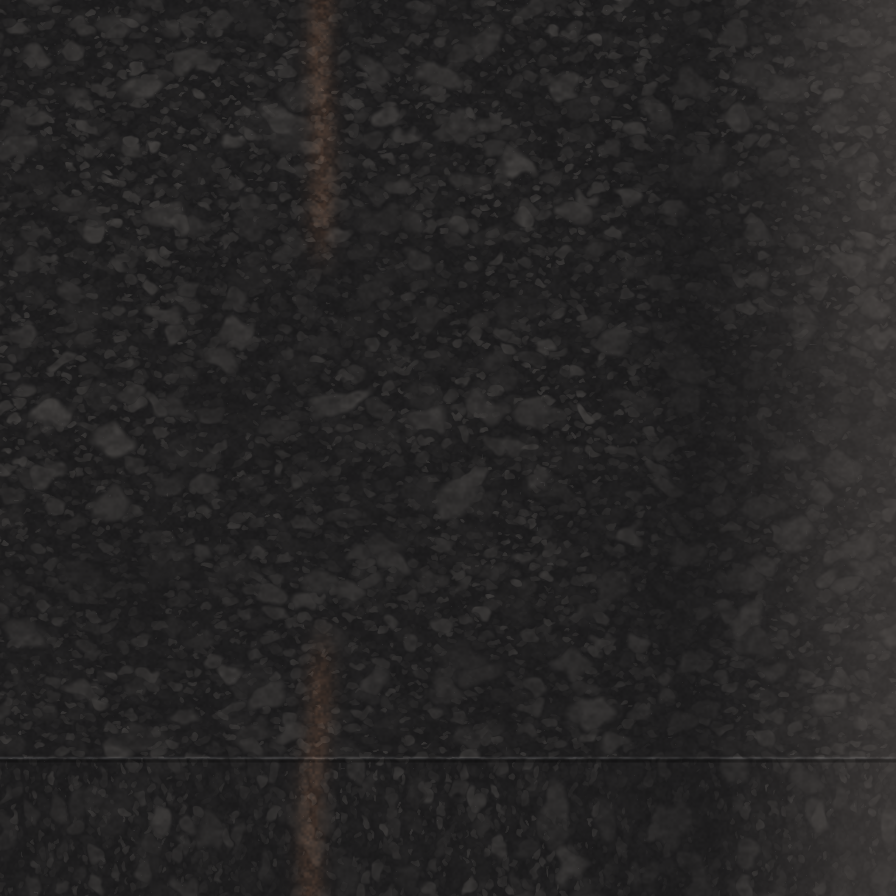
This texture is drawn by a Shadertoy shader. Its source:

```glsl
// Dark polished granite: soft grey flakes scattered over near-black stone,
// with a pale sheen on the right, a broken rusty streak and a thin slab seam.
// Flakes are jittered ellipses, layered over several cell sizes.

vec3 hash3(vec2 cell, float seed) {
    uvec3 v = uvec3(ivec3(vec3(cell, seed))) * 1664525u + 1013904223u;
    v.x += v.y * v.z; v.y += v.z * v.x; v.z += v.x * v.y;
    v ^= v >> 16u;
    v.x += v.y * v.z; v.y += v.z * v.x; v.z += v.x * v.y;
    return vec3(v >> 8u) / 16777216.0;
}

float noise(vec2 p, float seed) {
    vec2 i = floor(p), f = fract(p);
    f = f * f * (3.0 - 2.0 * f);
    float low = mix(hash3(i, seed).x, hash3(i + vec2(1, 0), seed).x, f.x);
    float high = mix(hash3(i + vec2(0, 1), seed).x, hash3(i + vec2(1, 1), seed).x, f.x);
    return mix(low, high, f.y);
}

// Brightest flake covering p in one layer of cells
float flakes(vec2 p, float cells, float seed, vec2 stretch) {
    vec2 warp = vec2(noise(p * cells * 2.6, seed + 20.0), noise(p * cells * 2.6, seed + 30.0));
    vec2 g = p * cells + 0.38 * (warp - 0.5);
    float best = 0.0;
    for (int y = -1; y <= 1; y++)
    for (int x = -1; x <= 1; x++) {
        vec2 cell = floor(g) + vec2(x, y);
        vec3 place = hash3(cell, seed), look = hash3(cell, seed + 10.0);
        float angle = (look.y - 0.5) * 1.1;
        float c = cos(angle), s = sin(angle);
        vec2 d = mat2(c, s, -s, c) * (g - cell - place.xy);
        d /= stretch * mix(0.18, 0.48, place.z);
        float cover = 1.0 - smoothstep(0.6, 1.15, length(d));
        best = max(best, cover * mix(0.1, 1.0, look.x * look.x));
    }
    return best;
}

void mainImage(out vec4 fragColor, in vec2 fragCoord) {
    vec2 uv = fragCoord / iResolution.xy;
    float pixel = 1.0 / iResolution.y;
    float seamY = 0.154;
    bool lowerSlab = uv.y < seamY;

    // Flakes lie flat above the seam and stand upright below it
    vec2 stretch = lowerSlab ? vec2(0.75, 1.3) : vec2(1.3, 0.8);
    float cells = 21.0, strength = 1.0, stone = 0.0;
    for (int layer = 0; layer < 4; layer++) {
        float seed = float(layer) + (lowerSlab ? 50.0 : 0.0);
        stone = max(stone, strength * flakes(uv, cells, seed, stretch));
        cells *= 1.62;
        strength *= 0.94;
    }

    // Uneven density, mottling inside flakes, and a darker band by the sheen
    float density = 0.55 + 0.6 * noise(uv * vec2(7.0, 9.0), 60.0);
    density *= 1.0 - 0.45 * exp(-pow((uv.x - 0.77) / 0.045, 2.0));
    float mottle = noise(uv * vec2(130.0, 170.0), 61.0);
    stone *= density * (0.75 + 0.5 * mottle);

    float sheen = smoothstep(0.76, 1.04, uv.x);
    float contrast = (lowerSlab ? 0.8 : 1.0) * (1.0 - 0.45 * sheen);
    vec3 color = vec3(0.110, 0.107, 0.110) + 0.012 * (mottle - 0.4);
    color += vec3(0.118, 0.113, 0.106) * stone * contrast;
    color += vec3(0.108, 0.099, 0.092) * sheen * (0.85 + 0.3 * noise(uv * 5.0, 62.0));

    // Rusty streak, missing through the middle
    float grain = noise(uv * 320.0, 63.0);
    float streakX = 0.358 - 0.013 * (1.0 - smoothstep(0.0, 0.3, uv.y));
    streakX += 0.006 * (noise(uv * vec2(0.0, 16.0), 64.0) - 0.5);
    float across = (uv.x - streakX) / 0.015;
    float ends = smoothstep(0.68, 0.77, uv.y) + 1.0 - smoothstep(0.23, 0.32, uv.y);
    float streak = exp(-across * across) * ends * (0.6 + 0.7 * grain);
    color += vec3(0.105, 0.060, 0.033) * streak;

    // Seam: a worn light edge above a narrow shadow
    float wear = 0.3 + 0.7 * noise(uv * vec2(110.0, 0.0), 65.0);
    float edge = 1.0 - smoothstep(0.0006, 0.0012 + pixel, abs(uv.y - seamY));
    float shadow = 1.0 - smoothstep(0.001, 0.002 + pixel, abs(uv.y - seamY + 0.003));
    color *= 1.0 - 0.28 * shadow;
    color += vec3(0.10, 0.102, 0.105) * edge * wear;

    // Fine surface grain with rare bright specks
    float speck = smoothstep(0.965, 1.0, noise(uv * 260.0, 66.0));
    color += 0.016 * (grain - 0.5) + 0.05 * speck;
    fragColor = vec4(color, 1.0);
}
```
